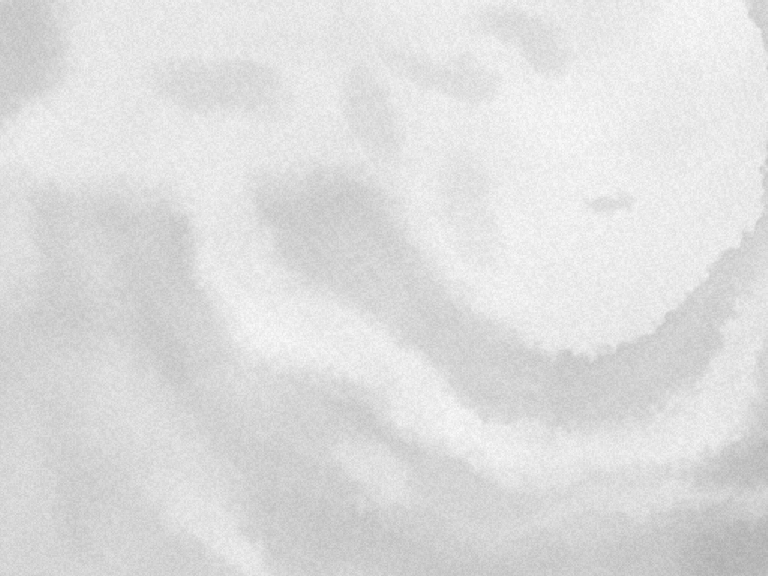
This background is drawn by a Shadertoy shader. Its source:

```glsl
// Pale grey washes curling around an off-centre swirl, under fine paper grain.

const vec2  SWIRL_CENTRE = vec2(1.04, 0.774);  // in canvas heights
const float PALE = 0.928;
const float LIGHT = 0.90;
const float SOFT_GREY = 0.868;
const float MID_GREY = 0.815;
const float DEEP_GREY = 0.735;
const float WARP_AMOUNT = 0.13;
const float RAGGED_SCALE = 75.0;
const float RAGGED_AMOUNT = 0.022;
const float STREAK_AMOUNT = 0.10;
const float CLOUD_AMOUNT = 0.09;
const float GRAIN_SCALE = 384.0;
const float GRAIN_AMOUNT = 0.085;

float hash(vec2 p) {
    return fract(sin(dot(p, vec2(12.9898, 78.233))) * 43758.5453);
}

float noise(vec2 p) {
    vec2 cell = floor(p), f = fract(p);
    f = f * f * (3.0 - 2.0 * f);
    return mix(mix(hash(cell), hash(cell + vec2(1, 0)), f.x),
               mix(hash(cell + vec2(0, 1)), hash(cell + vec2(1, 1)), f.x), f.y);
}

// Layered noise, centred on zero
float fbm(vec2 p) {
    float sum = 0.0, weight = 0.5;
    for (int i = 0; i < 5; i++) {
        sum += weight * (noise(p) - 0.5);
        p = mat2(1.6, 1.2, -1.2, 1.6) * p + 7.3;
        weight *= 0.5;
    }
    return sum;
}

// Coverage of a soft, turned ellipse
float wash(vec2 p, vec2 centre, vec2 radii, float angle) {
    vec2 d = p - centre;
    float c = cos(angle), s = sin(angle);
    return smoothstep(1.35, 0.45, length(vec2(c * d.x + s * d.y, c * d.y - s * d.x) / radii));
}

// Concentric bands below the swirl, open sky above it
float swirlTone(vec2 p) {
    vec2 d = p - SWIRL_CENTRE;
    float r = length(d) + 1.4 * d.x * max(d.x, 0.0) - 0.1 * smoothstep(0.35, 0.7, -d.x);
    float west = smoothstep(0.0, 0.4, -d.x);
    float below = max(smoothstep(0.73, 0.62, p.y), smoothstep(0.15, 0.22, d.x));
    float sky = mix(PALE, 0.912, smoothstep(0.1, 0.6, -d.x));

    float tone = mix(sky, MID_GREY + 0.015, smoothstep(0.385 - 0.06 * west, 0.41 + 0.05 * west, r));
    tone = mix(tone, LIGHT, smoothstep(0.505, 0.545, r));
    tone = mix(tone, MID_GREY, smoothstep(0.59, 0.65, r));
    float streaks = fbm(vec2(r * 16.0, atan(d.x, -d.y) * 2.2));
    tone += STREAK_AMOUNT * streaks * smoothstep(0.3, 0.5, r);
    return mix(sky, tone, below);
}

// Lighter and darker patches laid over the swirl
float addWashes(vec2 p, float tone) {
    // Lower left and bottom
    tone = mix(tone, SOFT_GREY, wash(p, vec2(0.02, 0.58), vec2(0.06, 0.18), 0.0));
    tone = mix(tone, SOFT_GREY, wash(p, vec2(0.24, 0.24), vec2(0.20, 0.10), -0.8));
    tone = mix(tone, 0.885, wash(p, vec2(0.37, 0.08), vec2(0.17, 0.045), -0.7));
    tone = mix(tone, 0.85, wash(p, vec2(0.04, 0.16), vec2(0.08, 0.16), 0.0));
    tone = mix(tone, 0.88, wash(p, vec2(0.65, 0.18), vec2(0.09, 0.05), -0.5));
    tone = mix(tone, 0.86, wash(p, vec2(1.08, 0.11), vec2(0.22, 0.03), 0.08));

    // Dark lower right corner
    tone = mix(tone, DEEP_GREY, wash(p, vec2(1.31, 0.03), vec2(0.17, 0.055), 0.2));
    tone = mix(tone, DEEP_GREY + 0.015, wash(p, vec2(1.31, 0.19), vec2(0.15, 0.055), 0.3));

    // Shadows in the upper sky
    tone = mix(tone, 0.80, wash(p, vec2(0.0, 0.91), vec2(0.21, 0.10), 0.85));
    tone = mix(tone, 0.86, wash(p, vec2(0.38, 0.83), vec2(0.12, 0.05), -0.3));
    tone = mix(tone, 0.87, wash(p, vec2(0.64, 0.79), vec2(0.045, 0.08), 0.3));
    tone = mix(tone, 0.88, wash(p, vec2(0.76, 0.87), vec2(0.10, 0.03), -0.4));
    tone = mix(tone, 0.88, wash(p, vec2(0.88, 0.94), vec2(0.09, 0.04), -0.3));
    tone = mix(tone, 0.885, wash(p, vec2(0.80, 0.62), vec2(0.06, 0.11), 0.2));
    tone = mix(tone, 0.865, wash(p, vec2(1.05, 0.632), vec2(0.04, 0.018), 0.0));
    return tone;
}

void mainImage(out vec4 fragColor, in vec2 fragCoord) {
    vec2 p = fragCoord / iResolution.y;

    // Broad bends plus small ragged steps along the edges
    vec2 bend = vec2(fbm(p * 4.0 + 3.1), fbm(p * 4.0 + 21.7));
    vec2 ragged = vec2(noise(p * RAGGED_SCALE), noise(p * RAGGED_SCALE + 40.0)) - 0.5;
    vec2 q = p + WARP_AMOUNT * bend + RAGGED_AMOUNT * ragged;

    float tone = addWashes(q, swirlTone(q));
    tone += CLOUD_AMOUNT * fbm(q * 5.0 + 11.0);

    // Paper grain
    vec2 g = p * GRAIN_SCALE;
    float grain = 0.6 * hash(floor(g)) + 0.4 * noise(g * 0.6 + 90.0) - 0.5;
    tone += GRAIN_AMOUNT * grain;

    fragColor = vec4(vec3(clamp(tone, 0.0, 1.0)), 1.0);
}
```
